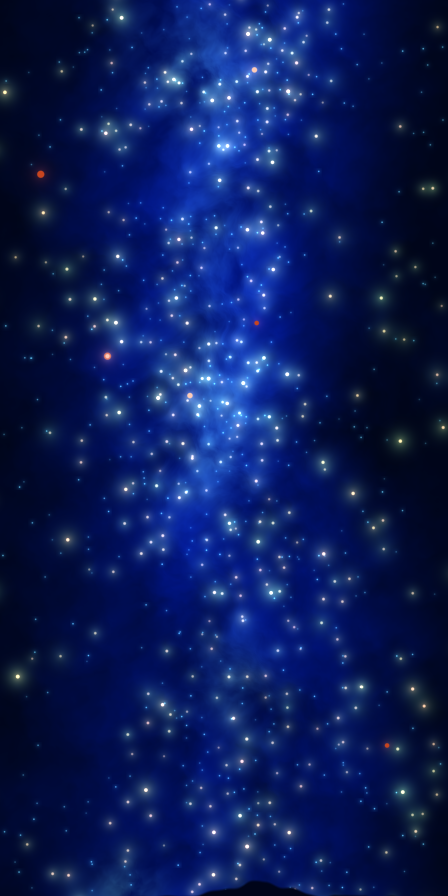
Reproduce this texture procedurally as a WebGL 1 fragment shader.

```glsl
precision highp float;
// A tall night sky crossed by a vertical blue river of nebula and stars.
// Fractal noise shapes the gas; jittered grids scatter glowing stars whose
// density follows the river. Units: x runs 0..1, y runs 0..2 upward.
uniform vec2 u_resolution;

vec3 hash3(vec2 p) {
  vec3 q = fract(vec3(p.xyx) * vec3(0.1031, 0.1030, 0.0973));
  q += dot(q, q.yxz + 33.33);
  return fract((q.xxy + q.yzz) * q.zyx);
}

float noise(vec2 p) {
  vec2 i = floor(p), f = fract(p);
  f = f * f * (3.0 - 2.0 * f);
  return mix(mix(hash3(i).x, hash3(i + vec2(1.0, 0.0)).x, f.x),
             mix(hash3(i + vec2(0.0, 1.0)).x, hash3(i + 1.0).x, f.x), f.y);
}

float fbm(vec2 p) {
  float sum = 0.0, amp = 0.5;
  for (int i = 0; i < 5; i++) {
    sum += amp * noise(p);
    p = mat2(1.6, 1.2, -1.2, 1.6) * p + 7.3;
    amp *= 0.55;
  }
  return sum;
}

float blob(vec2 p, vec2 center, vec2 radius) {
  vec2 d = (p - center) / radius;
  return exp(-dot(d, d));
}

// Gaussian cross-section around the gently bending river axis
float river(vec2 p, float width) {
  float axis = 0.49 + 0.03 * sin(p.y * 4.2 - 0.5);
  float d = (p.x - axis) / width;
  return exp(-d * d);
}

float starChance(vec2 p) {
  float upper = smoothstep(0.6, 0.95, p.y);
  float dense = mix(0.24, 0.62, upper) * river(p, mix(0.3, 0.16, upper));
  float cluster = smoothstep(0.2, 0.8, noise(p * 10.0 + 4.0));
  return (0.09 + dense) * (0.35 + 1.2 * cluster);
}

// Solid disc with an edge one output pixel soft
float disc(float d, float r) {
  float px = 0.8 / u_resolution.x;
  return 1.0 - smoothstep(r - px, r + px, d);
}

// Warm-cored stars with amber glows inside wide teal halos
vec3 brightStars(vec2 p, float cells, float size, float seed) {
  vec3 light = vec3(0.0);
  vec2 home = floor(p * cells);
  for (int j = -1; j <= 1; j++) {
    for (int i = -1; i <= 1; i++) {
      vec2 cell = home + vec2(float(i), float(j));
      vec3 h = hash3(cell + seed);
      vec3 k = hash3(cell + seed + 74.0);
      vec2 pos = (cell + 0.1 + 0.8 * h.xy) / cells;
      float lit = step(h.z, starChance(pos));
      float mag = size * (0.45 + 0.55 * k.x);
      float d = length(p - pos);
      vec3 core = mix(vec3(0.95, 0.8, 0.48), vec3(1.0, 0.7, 0.58), k.y);
      vec3 glow = mix(vec3(0.3, 0.42, 0.22), vec3(0.62, 0.4, 0.22), k.z);
      float wide = d / (0.028 * size);
      light += lit * mag * glow * exp(-d / (0.0035 + 0.0055 * mag));
      light += lit * mag * vec3(0.09, 0.17, 0.1) * exp(-wide * wide);
      light += lit * core * (0.2 + 0.6 * mag) * disc(d, 0.0014 + 0.0028 * mag);
    }
  }
  return light;
}

// Fine bluish star dust
vec3 faintStars(vec2 p, float cells, float seed) {
  vec2 cell = floor(p * cells);
  vec3 h = hash3(cell + seed);
  vec2 pos = (cell + 0.2 + 0.6 * h.xy) / cells;
  float lit = step(h.z, 0.06 + 0.45 * starChance(pos));
  float d = length(p - pos);
  float mag = 0.3 + 0.7 * hash3(cell + seed + 5.0).y;
  return lit * mag * (vec3(0.3, 0.5, 0.5) * disc(d, 0.0015)
                    + vec3(0.08, 0.24, 0.28) * exp(-d / 0.0035));
}

vec3 addAccent(vec3 sky, vec2 p, vec2 pos, float r, vec3 tint) {
  float d = length(p - pos);
  sky += 0.4 * tint * exp(-d / (r * 1.6));
  return mix(sky, tint, disc(d, r));
}

void main() {
  vec2 p = gl_FragCoord.xy / u_resolution * vec2(1.0, 2.0);
  float cloud = fbm(p * 5.0 + 2.0) - 0.55;
  float wisps = fbm(p * 13.0 + 2.0 * cloud) - 0.55;

  // Deep blue gas, brightest in the upper two thirds
  float upper = smoothstep(0.5, 1.0, p.y);
  float glow = river(p, mix(0.37, 0.29, upper)) * mix(0.74, 1.08, upper);
  glow *= 1.0 + 0.75 * cloud + 0.5 * wisps;
  glow -= 0.15 * blob(p, vec2(0.82, 1.0), vec2(0.2, 0.15));
  glow = clamp(glow + 0.2 * cloud + 0.08 * wisps, 0.0, 1.25);
  vec3 sky = mix(vec3(0.0, 0.02, 0.1), vec3(0.0, 0.085, 0.57), glow);

  // Pale haze pooled along the axis
  float haze = 0.8 * blob(p, vec2(0.45, 1.87), vec2(0.13, 0.13))
             + 0.55 * blob(p, vec2(0.48, 1.5), vec2(0.1, 0.25))
             + 0.9 * blob(p, vec2(0.47, 1.03), vec2(0.11, 0.18))
             + 0.6 * blob(p, vec2(0.52, 0.48), vec2(0.08, 0.1))
             + 1.1 * blob(p, vec2(0.29, 0.01), vec2(0.07, 0.06));
  sky += vec3(0.15, 0.27, 0.13) * haze * clamp(0.6 + 1.8 * wisps + cloud, 0.0, 1.5);

  sky += faintStars(p, 32.0, 43.0) + faintStars(p, 23.0, 7.0);
  sky += brightStars(p, 16.0, 1.0, 17.0);
  sky += brightStars(p, 23.0, 0.65, 131.0);

  // Isolated large stars and red giants
  vec3 rose = vec3(1.0, 0.8, 0.72), ember = vec3(0.78, 0.27, 0.12);
  sky = addAccent(sky, p, vec2(0.24, 1.205), 0.008, vec3(0.72, 0.36, 0.3));
  sky = addAccent(sky, p, vec2(0.24, 1.205), 0.0045, rose);
  sky = addAccent(sky, p, vec2(0.424, 1.117), 0.006, rose);
  sky = addAccent(sky, p, vec2(0.568, 1.844), 0.006, rose);
  sky = addAccent(sky, p, vec2(0.091, 1.611), 0.008, ember);
  sky = addAccent(sky, p, vec2(0.573, 1.279), 0.005, ember);
  sky = addAccent(sky, p, vec2(0.864, 0.336), 0.005, ember);

  // Low dark ridge at the foot of the river
  float ridge = 0.035 * blob(p, vec2(0.58, p.y), vec2(0.1, 1.0))
              + 0.012 * (noise(vec2(p.x * 32.0, 3.0)) - 0.9);
  sky = mix(sky, vec3(0.0, 0.015, 0.1), 1.0 - smoothstep(ridge - 0.004, ridge + 0.004, p.y));
  gl_FragColor = vec4(clamp(sky, 0.0, 1.0), 1.0);
}
```
